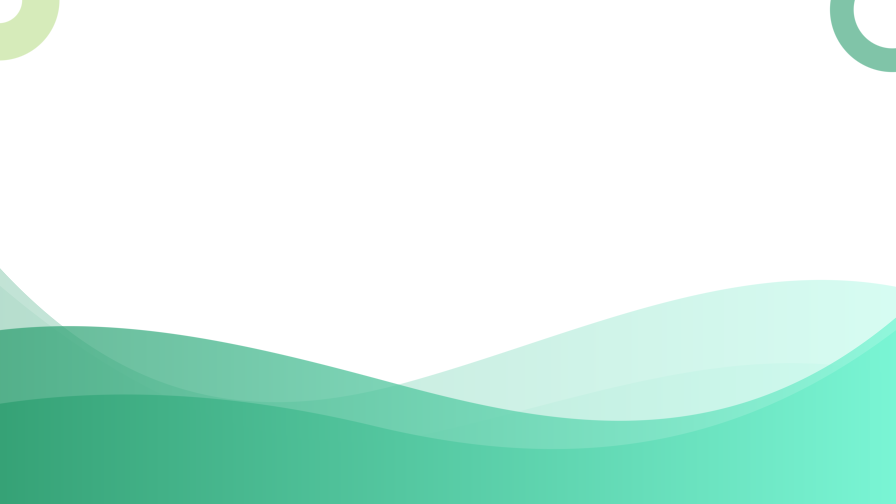
This background is drawn by a WebGL 1 fragment shader. Its source:

```glsl
precision highp float;
// White backdrop with translucent green waves below and a ring in each top corner.

uniform vec2 u_resolution;

const vec3 PAPER = vec3(1.0);
const vec3 DEEP_GREEN = vec3(0.20, 0.63, 0.455);
const vec3 BRIGHT_MINT = vec3(0.47, 0.96, 0.83);
const vec3 PALE_LIME = vec3(0.84, 0.92, 0.73);
const vec3 SAGE = vec3(0.50, 0.77, 0.66);

// Cubic Hermite span over [start, end], with end heights and end slopes.
float span(float x, float start, float end, vec2 height, vec2 slope) {
  float width = end - start;
  float t = (x - start) / width;
  float s = 1.0 - t;
  float rise = mix(height.x, height.y, t * t * (3.0 - 2.0 * t));
  return rise + width * t * s * (slope.x * s - slope.y * t);
}

// Crest line through the left edge, one inner knot and the right edge.
float crest(float x, float knot, vec3 height, vec3 slope) {
  return x < knot
    ? span(x, 0.0, knot, height.xy, slope.xy)
    : span(x, knot, 1.0, height.yz, slope.yz);
}

// Antialiased coverage: full where the signed distance is negative.
float coverage(float dist, float pixel) {
  return 1.0 - smoothstep(-0.75 * pixel, 0.75 * pixel, dist);
}

float ring(vec2 p, vec2 center, float inner, float outer, float pixel) {
  float middle = 0.5 * (inner + outer);
  float halfWidth = 0.5 * (outer - inner);
  return coverage(abs(length(p - center) - middle) - halfWidth, pixel);
}

void main() {
  float pixel = 1.0 / u_resolution.y;
  float aspect = u_resolution.x * pixel;
  vec2 p = gl_FragCoord.xy * pixel;
  float x = p.x / aspect;

  // Corner rings
  float limeRing = ring(p, vec2(-0.002, 1.0), 0.046, 0.120, pixel);
  float sageRing = ring(p, vec2(aspect - 0.007, 0.981), 0.077, 0.124, pixel);
  vec3 color = mix(PAPER, PALE_LIME, limeRing);
  color = mix(color, SAGE, sageRing);

  // Crest heights, from the back layer to the front
  float backHigh = crest(x, 0.447, vec3(0.468, 0.238, 0.431), vec3(-1.92, 0.48, -0.338));
  float backLow = crest(x, 0.482, vec3(0.433, 0.141, 0.255), vec3(-1.51, 0.40, -0.444));
  float frontHigh = crest(x, 0.443, vec3(0.345, 0.238, 0.370), vec3(0.213, -0.48, 1.493));
  float frontLow = crest(x, 0.417, vec3(0.199, 0.155, 0.345), vec3(0.267, -0.427, 1.35));

  // All layers share one horizontal gradient and differ in opacity
  vec3 green = mix(DEEP_GREEN, BRIGHT_MINT, x);
  color = mix(color, green, 0.30 * coverage(p.y - backHigh, pixel));
  color = mix(color, green, 0.08 * coverage(p.y - backLow, pixel));
  color = mix(color, green, 0.75 * coverage(p.y - frontHigh, pixel));
  color = mix(color, green, 0.92 * coverage(p.y - frontLow, pixel));

  gl_FragColor = vec4(color, 1.0);
}
```
